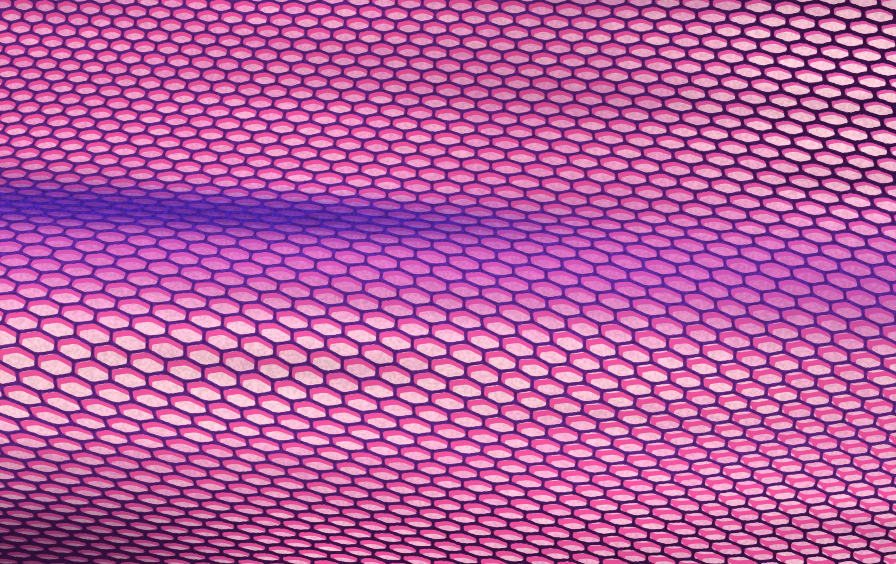
A WebGL 2 fragment shader for this texture:

```glsl
#version 300 es
precision highp float;
// Draped hexagonal net: a regular hex lattice is bent by smooth row and column
// densities, so cells shrink into a fold and swell below it. A dark thread net
// lies over a shifted pink net, with line widths measured on the canvas.
uniform vec2 u_resolution;
out vec4 fragColor;

// Densities: columns per canvas width, rows per canvas height
const float COLS_TOP = 40.0, COLS_MIDDLE = 24.0, COLS_BOTTOM = 31.0, COLS_RIGHT = 28.0;
const float ROWS_LEFT = 50.0, ROWS_RIGHT = 42.0, ROW_TILT = 6.4;
const float FOLD_ROWS = 46.0, FOLD_SIZE = 0.03;
const float SWELL_ROWS = 22.0, SWELL_SIZE = 0.14, SWELL_Y = 0.64;
const float HEM_ROWS = 26.0, HEM_SIZE = 0.12, WOBBLE = 0.15;
// Half widths of the threads and corner rounding, in canvas heights
const float THREAD = 0.0030, UNDER_THREAD = 0.0050, ROUNDING = 0.0042;

const vec3 PALE = vec3(0.97, 0.78, 0.83);
const vec3 PINK = vec3(0.92, 0.57, 0.77);
const vec3 ROSE = vec3(0.93, 0.28, 0.56);
const vec3 ORCHID = vec3(0.79, 0.33, 0.73);
const vec3 PURPLE = vec3(0.42, 0.18, 0.57);
const vec3 PLUM = vec3(0.22, 0.07, 0.26);
const vec3 FOLD_BLUE = vec3(0.27, 0.13, 0.60);

float hash(vec2 p) {
  p = fract(p * vec2(0.1031, 0.1137));
  p += dot(p, p.yx + 33.33);
  return fract((p.x + p.y) * p.x * 17.0);
}

float noise(vec2 p) {
  vec2 i = floor(p), f = fract(p);
  f = f * f * (3.0 - 2.0 * f);
  return mix(mix(hash(i), hash(i + vec2(1, 0)), f.x),
             mix(hash(i + vec2(0, 1)), hash(i + 1.0), f.x), f.y);
}

float bump(float t) { return exp(-t * t); }
float foldY(float x) { return 0.36 + 0.07 * x; }

float smoothMin(float a, float b, float k) {
  float h = max(k - abs(a - b), 0.0) / k;
  return min(a, b) - 0.25 * h * h * k;
}

// Canvas (x right, y down, both 0..1) to lattice coordinates
vec2 drape(vec2 p) {
  float left = COLS_MIDDLE
    + (COLS_TOP - COLS_MIDDLE) * (1.0 - smoothstep(0.0, 0.62, p.y))
    + (COLS_BOTTOM - COLS_MIDDLE) * smoothstep(0.65, 1.0, p.y);
  float col = left * (p.x - 0.5) + 0.5 * (COLS_RIGHT - left) * (p.x * p.x - 0.25);
  float fade = 1.0 - smoothstep(0.0, 1.0, p.x);
  float row = mix(ROWS_LEFT, ROWS_RIGHT, p.x) * (p.y - 0.42) - ROW_TILT * p.x;
  row += fade * FOLD_ROWS * FOLD_SIZE * tanh((p.y - foldY(p.x)) / FOLD_SIZE);
  row -= (1.0 - 0.75 * p.x) * SWELL_ROWS * SWELL_SIZE * tanh((p.y - SWELL_Y) / SWELL_SIZE);
  row += fade * HEM_ROWS * HEM_SIZE * (1.0 + tanh((p.y - 1.0) / HEM_SIZE));
  vec2 wobble = vec2(noise(p * 13.0), noise(p * 11.0 + 7.0)) - 0.5;
  return vec2(col, row * 0.866) + WOBBLE * wobble;
}

// Offset from the centre of the nearest hexagon
vec2 hexOffset(vec2 q) {
  vec2 s = vec2(1.0, 1.732);
  vec2 a = mod(q, s) - 0.5 * s, b = mod(q - 0.5 * s, s) - 0.5 * s;
  return dot(a, a) < dot(b, b) ? a : b;
}

// Distance to the nearest cell wall, in canvas heights
float wallDistance(vec2 h, vec2 dx, vec2 dy) {
  float d = 1.0;
  for (int i = 0; i < 3; i++) {
    float angle = float(i) * 1.0472;
    vec2 axis = vec2(cos(angle), sin(angle));
    float stretch = length(vec2(dot(dx, axis), dot(dy, axis)));
    d = smoothMin(d, (0.5 - abs(dot(h, axis))) / max(stretch, 0.001), ROUNDING);
  }
  return d;
}

void main() {
  vec2 p = gl_FragCoord.xy / u_resolution;
  p.y = 1.0 - p.y;
  vec2 q = drape(p);
  vec2 dx = dFdx(q) * u_resolution.y, dy = dFdy(q) * u_resolution.y;
  float soft = 0.6 / u_resolution.y;
  // Broad zones of the cloth
  float fold = bump((p.y - foldY(p.x)) / 0.035) * (1.0 - smoothstep(0.3, 0.75, p.x));
  float glow = bump((p.y - 0.42 - 0.08 * p.x) / 0.1);
  float swell = bump((p.y - 0.66) / 0.13) * (1.0 - 0.45 * p.x);
  float topRight = smoothstep(0.6, 1.0, p.x) * (1.0 - smoothstep(0.2, 0.6, p.y));
  float hem = smoothstep(0.78, 1.0, p.y);
  float corner = 1.0 - smoothstep(0.0, 0.34, length((p - vec2(0.0, 1.0)) * vec2(0.9, 1.6)));
  float fibre = noise(p * vec2(420.0, 300.0));
  float ripple = noise(vec2(p.x * 3.0, (p.y - 0.07 * p.x) * 16.0)) - 0.5;
  // Backing seen through the holes, varied per cell
  vec2 h = hexOffset(q);
  float cell = hash(floor((q - h) * 2.0 + 0.5) + 200.0);
  float pale = clamp(0.2 + swell + 0.8 * topRight + 0.45 * hem + 0.4 * (cell - 0.5) + 0.4 * ripple, 0.0, 1.0);
  vec3 color = mix(mix(PINK, PALE, pale), ORCHID, 0.65 * glow) * (0.93 + 0.14 * fibre);
  // Pink under net, sliding further out of line to the lower right
  float slide = smoothstep(0.35, 1.0, p.x) * smoothstep(0.45, 0.9, p.y);
  vec2 shift = mix(vec2(0.05, 0.2), vec2(0.3, 0.38), slide);
  float under = wallDistance(hexOffset(q - shift), dx, dy);
  float underWidth = UNDER_THREAD * (1.0 - 0.35 * max(slide, topRight));
  vec3 underColor = mix(ROSE, ORCHID, clamp(0.12 + 0.7 * glow + 0.25 * topRight, 0.0, 1.0));
  color = mix(color, underColor, 0.93 - 0.93 * smoothstep(-soft, soft, under - underWidth));
  // Dark thread net on top, darkest along its core
  float width = THREAD * (0.88 + 0.2 * swell + 0.3 * topRight + 0.3 * corner + 0.5 * (fibre - 0.5));
  float wall = wallDistance(h, dx, dy);
  float thread = 1.0 - smoothstep(-soft, soft, wall - width);
  float core = 0.3 * (1.0 - smoothstep(0.0, width, wall));
  vec3 threadColor = mix(PURPLE, PLUM, clamp(core + 0.15 + 0.7 * topRight + 0.7 * hem - 0.4 * glow, 0.0, 1.0));
  threadColor = mix(threadColor, FOLD_BLUE, max(fold, 0.4 * glow)) * (0.8 + 0.4 * fibre);
  color = mix(color, threadColor, thread);
  // Fold, corner and ripple shading
  color = mix(color, FOLD_BLUE * (0.8 + 0.4 * fibre), 0.75 * fold);
  color = mix(color, PLUM * 0.7, 0.55 * corner) * (1.0 + 0.15 * ripple);
  color *= 1.0 - 0.12 * bump(length(p - vec2(0.62, 0.05)) / 0.2);
  fragColor = vec4(color, 1.0);
}
```
